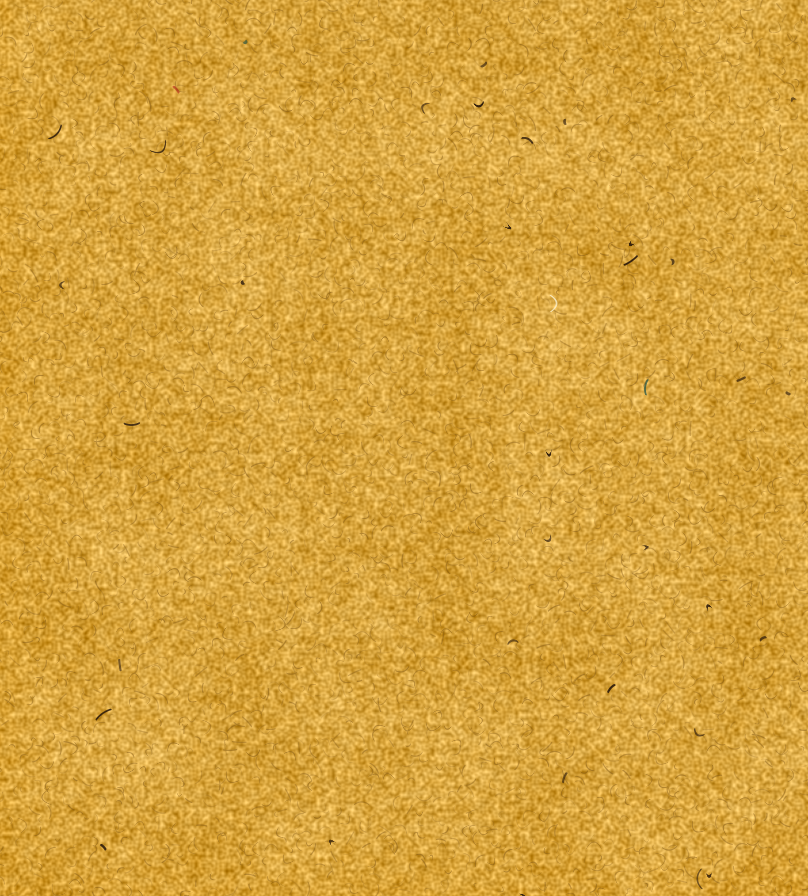
This texture is drawn by a Shadertoy shader. Its source:

```glsl
// Ochre recycled paper: fine mottled grain, faint curled fibres and sparse dark flecks.

// Colours
const vec3 PAPER      = vec3(0.850, 0.652, 0.248);
const vec3 GRAIN_TINT = vec3(0.95, 1.00, 1.06);   // channel response to grain
const vec3 STAIN_TINT = vec3(-0.02, -0.07, -0.15); // warm orange blotches
const vec3 FIBRE      = vec3(0.50, 0.34, 0.08);
const vec3 FLECK      = vec3(0.17, 0.10, 0.04);
const vec3 RED_FLECK  = vec3(0.70, 0.16, 0.08);
const vec3 TEAL_FLECK = vec3(0.12, 0.32, 0.27);
const vec3 PALE_FLECK = vec3(0.98, 0.93, 0.78);

// Grain: cells per canvas height and strengths
const float FINE_SCALE   = 235.0;
const float MEDIUM_SCALE = 120.0;
const float COARSE_SCALE = 48.0;
const float BLOTCH_SCALE = 9.0;
const float FINE_AMOUNT   = 0.21;
const float MEDIUM_AMOUNT = 0.13;
const float COARSE_AMOUNT = 0.06;
const float BLOTCH_AMOUNT = 0.04;

// Fibres and flecks: sizes in canvas heights
const float FIBRE_CELL    = 0.017;
const float FIBRE_DENSITY = 0.55;
const float FIBRE_OPACITY = 0.48;
const float FLECK_CELL    = 0.060;
const float FLECK_DENSITY = 0.16;
const float EDGE_WIDTH    = 0.045;
const float TAU = 6.2831853;

// Integer hash giving three values in 0..1
vec3 hash3(vec2 cell, float seed) {
    uvec3 v = uvec3(ivec3(vec3(cell, seed)) + 4096);
    v = v * 1664525u + 1013904223u;
    v.x += v.y * v.z; v.y += v.z * v.x; v.z += v.x * v.y;
    v ^= v >> 16u;
    v.x += v.y * v.z; v.y += v.z * v.x; v.z += v.x * v.y;
    return vec3(v >> 8u) / 16777216.0;
}

float cornerSlope(vec2 cell, vec2 offset, float seed) {
    float angle = TAU * hash3(cell, seed).x;
    return dot(vec2(cos(angle), sin(angle)), offset);
}

// Gradient noise, roughly -0.7..0.7
float gradientNoise(vec2 p, float seed) {
    vec2 i = floor(p), f = p - i;
    vec2 u = f * f * f * (f * (f * 6.0 - 15.0) + 10.0);
    vec2 e = vec2(1.0, 0.0);
    float low  = mix(cornerSlope(i, f, seed), cornerSlope(i + e, f - e, seed), u.x);
    float high = mix(cornerSlope(i + e.yx, f - e.yx, seed),
                     cornerSlope(i + e.xx, f - e.xx, seed), u.x);
    return mix(low, high, u.y);
}

// Coverage of a bent strand centred at the origin
float strand(vec2 p, float angle, float halfLength, float bend, float radius, float pixel) {
    float c = cos(angle), s = sin(angle);
    p = vec2(c * p.x + s * p.y, c * p.y - s * p.x);
    p.y -= bend * (p.x * p.x / halfLength - 0.3 * halfLength);
    p.x -= clamp(p.x, -halfLength, halfLength);
    return clamp(0.5 + (radius - length(p)) / pixel, 0.0, 1.0);
}

// Dense, faint curled fibres
float fibreLayer(vec2 p, float seed, float pixel) {
    float cover = 0.0;
    vec2 home = floor(p / FIBRE_CELL);
    for (int y = -1; y <= 1; y++)
    for (int x = -1; x <= 1; x++) {
        vec2 cell = home + vec2(x, y);
        vec3 place = hash3(cell, seed), form = hash3(cell, seed + 1.0);
        if (place.z > FIBRE_DENSITY) continue;
        vec2 local = p - (cell + place.xy) * FIBRE_CELL;
        float ink = strand(local, TAU * form.x, mix(0.002, 0.008, form.y),
                           2.0 * form.z - 1.0, 0.0007, pixel);
        cover = max(cover, ink * mix(0.3, 1.0, fract(form.z * 7.0)));
    }
    return cover;
}

// Sparse flecks: mostly dark dots and hairs, a few coloured
vec3 addFlecks(vec3 colour, vec2 p, float pixel) {
    vec2 home = floor(p / FLECK_CELL);
    for (int y = -1; y <= 1; y++)
    for (int x = -1; x <= 1; x++) {
        vec2 cell = home + vec2(x, y);
        vec3 place = hash3(cell, 31.0), form = hash3(cell, 32.0), kind = hash3(cell, 33.0);
        if (place.z > FLECK_DENSITY) continue;
        float halfLength = mix(0.0008, 0.011, form.y * form.y);
        float radius = mix(0.0018, 0.0009, form.y);
        float ink = strand(p - (cell + place.xy) * FLECK_CELL, TAU * form.x,
                           halfLength, 1.6 * form.z - 0.8, radius, pixel);
        vec3 tint = kind.x < 0.05 ? RED_FLECK : kind.x < 0.09 ? TEAL_FLECK
                  : kind.x < 0.12 ? PALE_FLECK : FLECK;
        colour = mix(colour, tint, ink * mix(0.55, 0.95, kind.y));
    }
    return colour;
}

void mainImage(out vec4 fragColor, in vec2 fragCoord) {
    float pixel = 1.0 / iResolution.y;
    vec2 p = fragCoord * pixel;

    // Layered grain and broad warm stains
    float blotch = gradientNoise(p * BLOTCH_SCALE, 4.0);
    float coarse = gradientNoise(p * COARSE_SCALE, 3.0);
    float grain = FINE_AMOUNT * gradientNoise(p * FINE_SCALE, 1.0)
                + MEDIUM_AMOUNT * gradientNoise(p * MEDIUM_SCALE, 2.0)
                + COARSE_AMOUNT * coarse + BLOTCH_AMOUNT * blotch;
    float stain = 0.35 * gradientNoise(p * MEDIUM_SCALE * 0.7, 5.0) - 0.3 * coarse - 0.25 * blotch;

    // Slightly warmer left and lower edges
    stain += 0.3 * exp(-min(p.x, p.y) / EDGE_WIDTH);
    vec3 colour = PAPER + GRAIN_TINT * grain + STAIN_TINT * stain;

    // Fibres and flecks
    float fibres = max(fibreLayer(p, 11.0, pixel), fibreLayer(p + 0.37, 21.0, pixel));
    colour = mix(colour, FIBRE, FIBRE_OPACITY * fibres);
    colour = addFlecks(colour, p, pixel);
    fragColor = vec4(clamp(colour, 0.0, 1.0), 1.0);
}
```
